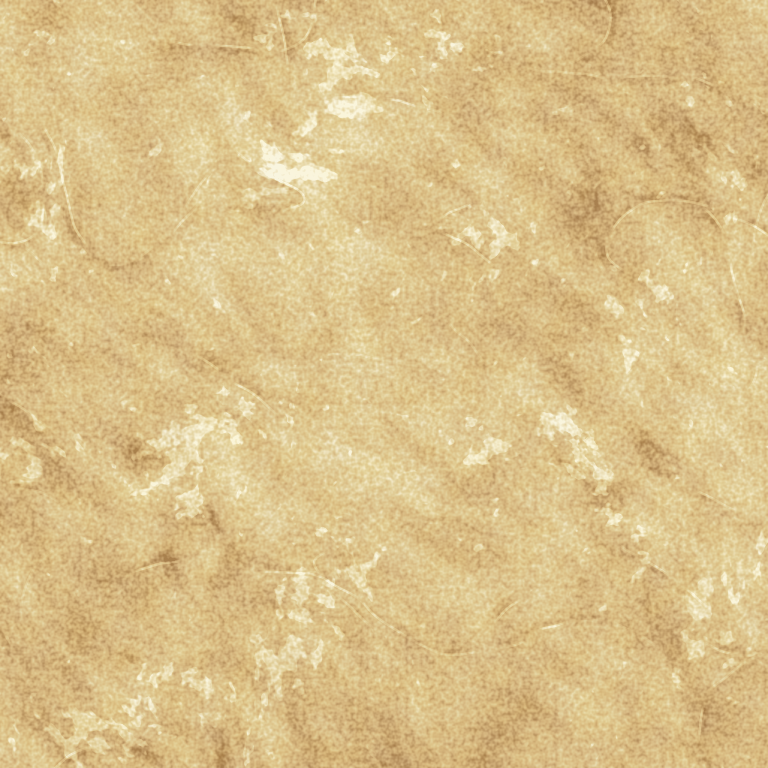
Write a WebGL 2 fragment shader that draws this texture.

```glsl
#version 300 es
precision highp float;
precision highp int;
// Weathered sandy stone: flaky tan mottling that leans down to the right,
// clusters of cream flecks, brown bruises and thin curved veins.
// Layers of gradient noise add up to one tone, which a colour ramp maps.

#define FLOW_ANGLE   -0.75   // lean of the flakes, radians
#define BROAD_AMOUNT  1.5
#define MOTTLE_SCALE  16.0
#define MOTTLE_AMOUNT 2.3
#define GRAIN_SCALE   150.0
#define GRAIN_AMOUNT  1.3
#define BRUISE_AMOUNT 1.8
#define FLECK_SCALE   38.0
#define FLECK_AMOUNT  2.1
#define VEIN_WIDTH    0.0024
#define VEIN_LIGHT    1.9
#define VEIN_SHADE    1.2

uniform vec2 u_resolution;
out vec4 fragColor;

// Unit gradient at a lattice point, from an integer hash
vec2 gradientAt(vec2 cell) {
    uvec2 c = uvec2(ivec2(cell));
    uint h = c.x * 1597u + c.y * 51749u + 911u;
    h = (h ^ (h >> 16)) * 73244475u;
    h = (h ^ (h >> 15)) * 73244475u;
    h ^= h >> 16;
    float angle = float(h & 65535u) * 6.28319 / 65536.0;
    return vec2(cos(angle), sin(angle));
}

// Gradient noise, roughly -1 to 1
float noise(vec2 p) {
    vec2 i = floor(p), f = p - i;
    vec2 u = f * f * f * (f * (f * 6.0 - 15.0) + 10.0);
    vec2 e = vec2(1.0, 0.0);
    float a = dot(gradientAt(i), f);
    float b = dot(gradientAt(i + e.xy), f - e.xy);
    float c = dot(gradientAt(i + e.yx), f - e.yx);
    float d = dot(gradientAt(i + e.xx), f - e.xx);
    return 1.5 * mix(mix(a, b, u.x), mix(c, d, u.x), u.y);
}

float fbm(vec2 p, int octaves) {
    float sum = 0.0, amplitude = 1.0, total = 0.0;
    for (int i = 0; i < octaves; i++) {
        sum += amplitude * noise(p);
        total += amplitude;
        amplitude *= 0.55;
        p = p * 2.03 + vec2(17.3, 9.1);
    }
    return sum / total;
}

// Coordinates along and across a direction, stretched along it
vec2 alongFlow(vec2 p, float angle) {
    vec2 dir = vec2(cos(angle), sin(angle));
    return vec2(0.65 * dot(p, dir), 1.25 * dot(p, vec2(-dir.y, dir.x)));
}

// Broken contour lines: a cream thread with a brown shade on one side
float veins(vec2 p, vec2 warped) {
    float tone = 0.0;
    for (int i = 0; i < 3; i++) {
        float k = float(i);
        vec2 q = alongFlow(warped, FLOW_ANGLE + 0.45 * (k - 0.6));
        float level = noise(q * (2.6 + 0.8 * k) + 13.7 * k + 4.3) - 0.08;
        vec2 slope = vec2(dFdx(level), dFdy(level)) * u_resolution.y;
        float dist = level / max(length(slope), 0.5);
        float present = smoothstep(0.0, 0.4, noise(p * 4.0 + 21.0 * k + 2.6));
        float worn = smoothstep(-0.35, 0.3, noise(p * 26.0 + 8.0 * k));
        float thread = 1.0 - smoothstep(0.3 * VEIN_WIDTH, VEIN_WIDTH, abs(dist));
        float offset = (dist - 2.0 * VEIN_WIDTH) / (2.2 * VEIN_WIDTH);
        float shade = exp(-offset * offset) * (0.4 + 0.6 * worn);
        tone += present * (VEIN_LIGHT * thread * worn - VEIN_SHADE * shade);
    }
    return tone;
}

// Brown to cream, by tone
vec3 stoneColour(float t) {
    vec3 c = mix(vec3(0.66, 0.50, 0.30), vec3(0.77, 0.63, 0.42), clamp((t + 3.2) / 1.5, 0.0, 1.0));
    c = mix(c, vec3(0.83, 0.70, 0.48), clamp((t + 1.7) / 0.8, 0.0, 1.0));
    c = mix(c, vec3(0.865, 0.76, 0.535), clamp((t + 0.9) / 0.95, 0.0, 1.0));
    c = mix(c, vec3(0.89, 0.82, 0.61), clamp((t - 0.05) / 1.05, 0.0, 1.0));
    c = mix(c, vec3(0.93, 0.88, 0.72), clamp((t - 1.1) / 1.0, 0.0, 1.0));
    return mix(c, vec3(0.98, 0.96, 0.86), clamp((t - 2.1) / 1.3, 0.0, 1.0));
}

void main() {
    vec2 p = gl_FragCoord.xy / u_resolution.y;
    vec2 bend = vec2(fbm(p * 3.0 + 5.2, 2), fbm(p * 3.0 + 31.7, 2));
    vec2 ripple = vec2(noise(p * 22.0 + 3.1), noise(p * 22.0 + 47.9));
    vec2 warped = p + 0.07 * bend + 0.004 * ripple;
    vec2 flow = alongFlow(warped, FLOW_ANGLE);

    // Broad drift, flaky mottling and fine grain
    float tone = BROAD_AMOUNT * fbm(p * 2.6 + 11.4, 3);
    tone += MOTTLE_AMOUNT * fbm(flow * MOTTLE_SCALE, 4);
    float grain = noise(p * GRAIN_SCALE) + 0.7 * noise(p * GRAIN_SCALE * 1.7 + 5.5);
    tone += GRAIN_AMOUNT * grain;

    // Brown bruises in scattered patches
    float patches = smoothstep(-0.15, 0.5, noise(p * 3.5 + 7.7));
    tone -= BRUISE_AMOUNT * patches * smoothstep(0.12, 0.45, fbm(flow * 11.0 + 27.0, 4));

    // Cream flecks, denser inside clusters
    float cluster = smoothstep(0.0, 0.55, fbm(warped * 6.0 + 63.0, 3));
    float flecks = fbm(warped * FLECK_SCALE + 19.0, 3) + 0.6 * cluster;
    tone += FLECK_AMOUNT * smoothstep(0.42, 0.62, flecks);

    tone += veins(p, warped);

    // Slight drift between yellow and pinkish tan
    vec3 colour = stoneColour(tone);
    colour += vec3(-0.006, 0.0, 0.03) * fbm(p * 24.0 + 80.0, 3);
    fragColor = vec4(colour, 1.0);
}
```
